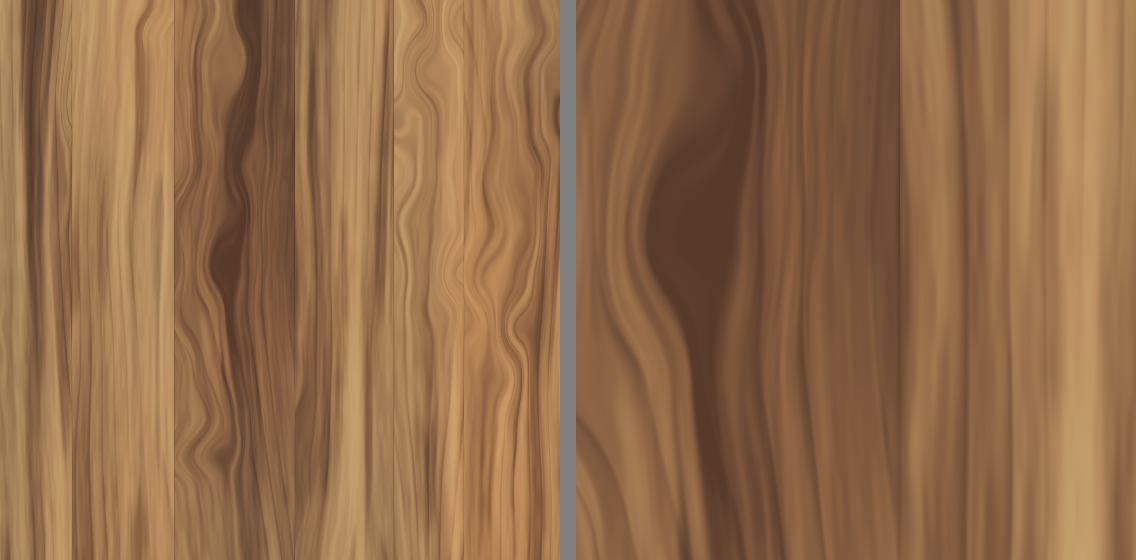
Left: the whole. Right: its middle third, enlarged.
A WebGL 2 fragment shader for this texture:

```glsl
#version 300 es
precision highp float;
// Walnut planks with vertical grain, flame figure, growth lines and soft heartwood bands.

uniform vec2 u_resolution;
out vec4 fragColor;

const float PLANKS = 6.0;

float hash(vec2 p) {
    return fract(sin(dot(p, vec2(127.1, 311.7))) * 43758.5453);
}

// Smooth value noise from -1 to 1.
float noise(vec2 p) {
    vec2 cell = floor(p);
    vec2 f = fract(p);
    f = f * f * (3.0 - 2.0 * f);
    float low = mix(hash(cell), hash(cell + vec2(1.0, 0.0)), f.x);
    float high = mix(hash(cell + vec2(0.0, 1.0)), hash(cell + vec2(1.0, 1.0)), f.x);
    return 2.0 * mix(low, high, f.y) - 1.0;
}

// Left edge of a plank, slightly uneven.
float seamAt(float index) {
    return index / PLANKS + 0.04 * sin(index * 5.0);
}

// Returns the plank index and the distance to the nearest seam.
vec2 findPlank(float x) {
    float index = 0.0;
    float gap = 1.0;
    for (float k = 1.0; k < PLANKS; k++) {
        float seam = seamAt(k);
        index += step(seam, x);
        gap = min(gap, abs(x - seam));
    }
    return vec2(index, gap);
}

// Bends the fibres: slow drift, ripples and local swirls around knots.
float bendGrain(vec2 p, vec2 seed) {
    float drift = 0.030 * noise(p * vec2(4.0, 1.7) + seed);
    float ripple = 0.007 * noise(p * vec2(15.0, 5.0) + seed);
    float knot = smoothstep(0.25, 0.75, noise(p * vec2(6.0, 2.8) + seed + 31.0));
    float swirl = 0.035 * knot * noise(p * vec2(17.0, 11.0) + seed + 7.0);
    return p.x + drift + ripple + swirl;
}

// Thin growth lines that darken slowly and end on a crisp edge.
float growthLines(vec2 g, vec2 seed) {
    float rings = g.x * 42.0 + 2.6 * noise(g * vec2(7.0, 1.1) + seed);
    float phase = fract(rings);
    float edge = pow(phase, 5.0) * smoothstep(1.0, 0.86, phase);
    float presence = smoothstep(-0.5, 0.6, noise(vec2(g.x * 16.0, g.y * 2.2) + seed + 13.0));
    return edge * presence;
}

// Dark pointed streaks with ragged tips.
float flames(vec2 g, vec2 seed) {
    float ragged = g.y + 0.09 * noise(vec2(g.x * 110.0, g.y * 3.0) + seed);
    float patches = 0.35 * noise(g * vec2(9.0, 2.0) + seed + 5.0);
    return smoothstep(0.2, 0.62, noise(vec2(g.x * 40.0, ragged * 3.4) + seed) + patches);
}

// Layered streaks from broad bands down to single fibres.
float streaks(vec2 g, vec2 seed) {
    float broad = 0.85 * noise(g * vec2(13.0, 1.0) + seed + 3.0);
    float medium = 0.65 * noise(g * vec2(48.0, 1.6) + seed + 11.0);
    float fine = 0.55 * noise(g * vec2(125.0, 3.0) + seed + 19.0);
    float fibre = 0.28 * noise(g * vec2(260.0, 24.0) + seed + 23.0);
    return broad + medium + fine + fibre;
}

// General lightness of a plank: pale on the left, darkest near the middle.
float plankTone(float center) {
    float offset = (center - 0.45) / 0.15;
    return 0.55 - 1.2 * exp(-offset * offset) - 0.35 * smoothstep(0.3, 0.6, center);
}

// One wandering band per plank, dark heartwood or pale sapwood in turn.
float heartBand(vec2 g, float center, float index) {
    float middle = center + 0.025 * noise(vec2(g.y * 1.6, index * 5.3));
    float halfWidth = 0.022 + 0.008 * noise(vec2(g.y * 2.3, index + 40.0));
    float band = smoothstep(halfWidth + 0.007, halfWidth - 0.007, abs(g.x - middle));
    float strength = mix(-1.15, 0.85, mod(index, 2.0)) * (1.0 - 0.11 * index);
    return band * strength;
}

// Wood colours from dark vein to pale sapwood.
vec3 woodColor(float tone) {
    const vec3 shades[8] = vec3[8](
        vec3(0.34, 0.23, 0.17), vec3(0.44, 0.31, 0.22), vec3(0.54, 0.38, 0.26),
        vec3(0.61, 0.45, 0.30), vec3(0.67, 0.51, 0.34), vec3(0.73, 0.56, 0.38),
        vec3(0.77, 0.62, 0.42), vec3(0.80, 0.66, 0.45));
    const float stops[8] = float[8](-2.7, -1.55, -0.82, -0.25, 0.29, 0.88, 1.64, 2.5);
    vec3 color = shades[0];
    for (int i = 1; i < 8; i++) {
        float t = clamp((tone - stops[i - 1]) / (stops[i] - stops[i - 1]), 0.0, 1.0);
        color = mix(color, shades[i], t);
    }
    return color;
}

void main() {
    vec2 p = gl_FragCoord.xy / u_resolution;
    vec2 plank = findPlank(p.x);
    float center = 0.5 * (seamAt(plank.x) + seamAt(plank.x + 1.0));
    vec2 seed = vec2(17.3, 9.1) * plank.x;
    vec2 grain = vec2(bendGrain(p, seed), p.y);

    float tone = 0.2 + plankTone(center) + heartBand(grain, center, plank.x);
    tone += streaks(grain, seed);
    tone -= 0.8 * flames(grain, seed) + 1.7 * growthLines(grain, seed);
    tone -= 0.5 * smoothstep(0.0025, 0.0, plank.y);

    // Slow shift between warm and cool wood.
    float warmth = 0.035 * noise(p * vec2(7.0, 2.0) + 50.0) + 0.03 * (p.x - 0.5);
    fragColor = vec4(woodColor(tone) * (1.0 + warmth * vec3(1.0, -0.2, -1.0)), 1.0);
}
```
